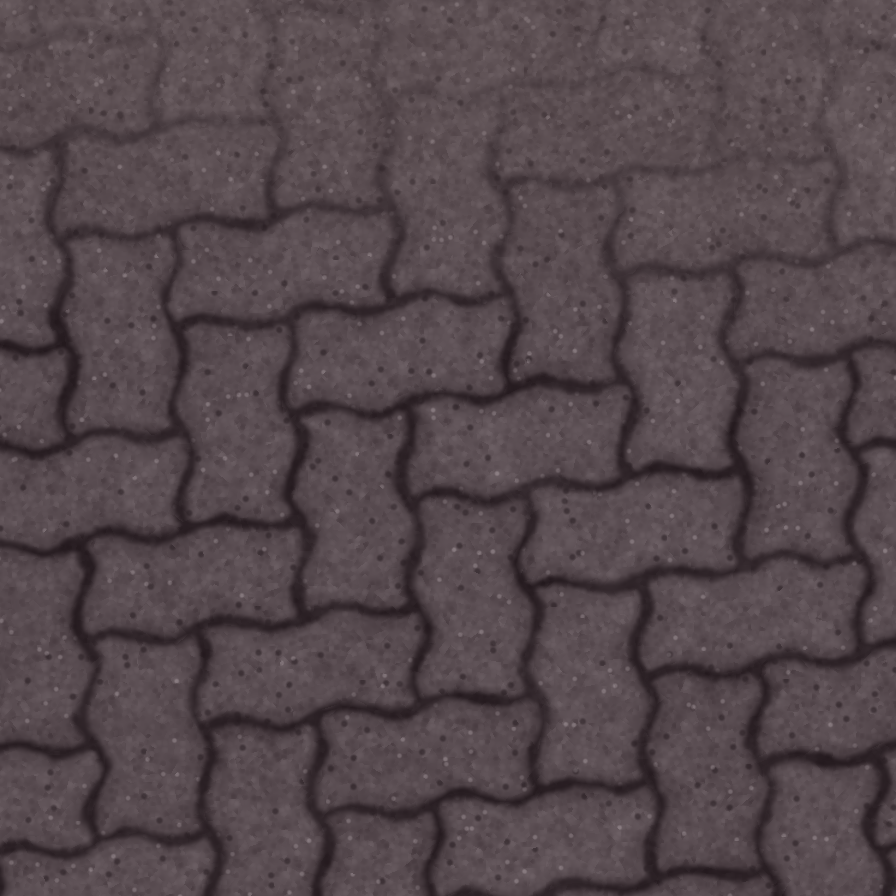
This texture is drawn by a Shadertoy shader. Its source:

```glsl
// Worn herringbone paving of interlocking wavy-edged blocks, seen slightly askew.
// A skewed cell grid is bent by sines, grouped into two-cell blocks, and shaded
// from the distance to each block's edge; cellular noise adds stone grain and pits.

const float TAU = 6.2831853;
const vec3 STONE = vec3(0.357, 0.307, 0.326);
const vec3 JOINT = vec3(0.155, 0.115, 0.132);
const vec3 DUST  = vec3(0.400, 0.345, 0.345);

vec2 hash2(vec2 p) {
    vec3 q = fract(vec3(p.xyx) * vec3(0.1031, 0.1030, 0.0973));
    q += dot(q, q.yzx + 33.33);
    return fract((q.xx + q.yz) * q.zy);
}

// Nearest feature point: x = distance, y = random value of that point
vec2 cellular(vec2 p) {
    vec2 cell = floor(p), nearest = vec2(9.0, 0.0);
    for (int j = -1; j <= 1; j++)
    for (int i = -1; i <= 1; i++) {
        vec2 id = cell + vec2(i, j);
        float d = length(id + hash2(id + 50.0) - p);
        if (d < nearest.x) nearest = vec2(d, hash2(id + 91.0).x);
    }
    return nearest;
}

// Soft signed blobs, about -1 to 1
float grain(vec2 p) {
    vec2 c = cellular(p);
    return (2.0 * c.y - 1.0) * smoothstep(0.85, 0.1, c.x);
}

// Sparse round spots; share is the fraction of feature points used
float spots(vec2 p, float share, float radius) {
    vec2 c = cellular(p);
    return step(1.0 - share, c.y) * smoothstep(radius, radius * 0.3, c.x);
}

// Layered sines, about -1 to 1
float waves(vec2 p) {
    float sum = 0.0, amp = 0.5;
    for (int i = 0; i < 4; i++) {
        sum += amp * sin(p.x + 1.7 * sin(p.y)) * cos(p.y + 1.3 * sin(p.x));
        p = mat2(1.4, 1.1, -1.1, 1.4) * p + 2.3;
        amp *= 0.6;
    }
    return sum;
}

float roundedBox(vec2 p, vec2 halfSize, float r) {
    vec2 d = abs(p) - halfSize + r;
    return length(max(d, 0.0)) + min(max(d.x, d.y), 0.0) - r;
}

// Canvas position (y down) to grid cells: skew, then interlocking waves
vec2 toGrid(vec2 v) {
    mat2 axes = mat2(0.1233, -0.0143, 0.0076, 0.1120);
    vec2 p = inverse(axes) * (v - vec2(0.527, 0.667)) + vec2(0.5, 1.0);
    vec2 bend = vec2(0.075, -0.065) * sin(TAU * p.yx);
    vec2 rough = 0.035 * vec2(waves(p * 4.0), waves(p * 4.0 + 17.0));
    return p - bend + rough;
}

// Herringbone: xy = offset from block centre, zw = block centre;
// upright tells whether the block's long side runs down the canvas
vec4 herringbone(vec2 p, out bool upright) {
    vec2 cell = floor(p);
    float k = mod(cell.x - cell.y, 4.0);
    upright = k < 0.5 || k > 2.5;
    vec2 centre = cell + (upright ? vec2(0.5, k < 0.5 ? 1.0 : 0.0)
                                  : vec2(k < 1.5 ? 1.0 : 0.0, 0.5));
    return vec4(p - centre, centre);
}

void mainImage(out vec4 fragColor, in vec2 fragCoord) {
    vec2 uv = fragCoord / iResolution.xy;
    vec2 v = vec2(uv.x, 1.0 - uv.y);

    // Block under this point and depth inside its edge
    bool upright;
    vec4 block = herringbone(toGrid(v), upright);
    vec2 halfSize = upright ? vec2(0.5, 1.0) : vec2(1.0, 0.5);
    float depth = -roundedBox(block.xy, halfSize, 0.12);

    // Stone: tone per block, broad stains, grain, pits and pale chips
    float tone = 0.022 * (hash2(block.zw * 2.0 + 40.0).x - 0.5);
    tone += 0.018 * waves(v * 16.0) + 0.014 * waves(v * 55.0);
    tone += 0.034 * grain(v * 72.0) + 0.036 * grain(v * 150.0 + 7.0);
    vec3 color = STONE + tone;
    color = mix(color, JOINT, 0.55 * spots(v * 62.0, 0.10, 0.32));
    color += 0.13 * spots(v * 80.0 + 31.0, 0.07, 0.30);

    // Far side is dustier, and its joints are filled in
    float far = 1.0 - smoothstep(0.0, 0.38, v.y - 0.12 * v.x + 0.05 * waves(v * 9.0));
    color = mix(color, DUST + tone, 0.28 * far);
    float wear = mix(1.0, 0.18, far) * (0.87 + 0.28 * waves(v * 13.0 + 5.0));

    // Joints: soft grime, a pale chipped rim, then the dark uneven gap
    float gap = 0.050 + 0.028 * waves(v * 34.0) + 0.014 * grain(v * 60.0);
    float grime = smoothstep(0.26, 0.02, depth);
    float rim = smoothstep(0.05, 0.0, abs(depth - gap - 0.09));
    float groove = smoothstep(gap + 0.045, gap - 0.045, depth);
    color = mix(color, JOINT, 0.30 * grime * wear);
    color += 0.028 * rim * smoothstep(-0.1, 0.5, waves(v * 28.0 + 9.0));
    color = mix(color, JOINT + 0.4 * tone, clamp(groove * wear, 0.0, 1.0));

    fragColor = vec4(clamp(color, 0.0, 1.0), 1.0);
}
```
